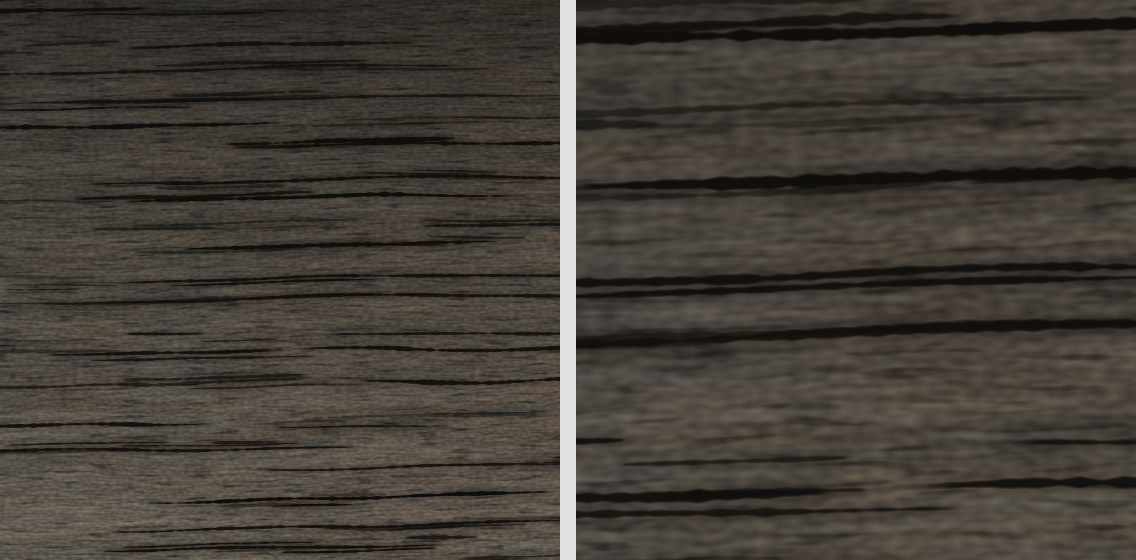
Left, the full canvas; right, a detail of the centre.
This texture is drawn by a Shadertoy shader. Its source:

```glsl
// Dark stained oak with horizontal grain, lit softly from the lower edge.
// Stretched gradient noise makes the fibres; a loop over the nearest rows
// scatters bundles of thin, tapered, ragged pores over them.

const float BUNDLES = 21.0;
const int STRANDS = 5;
const vec3 BROWN_TINT = vec3(1.04, 0.925, 0.80);
const vec3 GREY_TINT = vec3(0.97, 0.935, 0.87);
const vec3 PORE_COLOR = vec3(0.06, 0.054, 0.044);

vec3 hash3(vec2 p) {
    vec3 q = fract(vec3(p.xyx) * vec3(0.1031, 0.1030, 0.0973));
    q += dot(q, q.yxz + 33.33);
    return fract((q.xxy + q.yzz) * q.zyx);
}

float cornerSlope(vec2 cell, vec2 offset) {
    float angle = 6.2832 * hash3(cell).x;
    return dot(vec2(cos(angle), sin(angle)), offset);
}

// Gradient noise, roughly -0.7 to 0.7
float gradientNoise(vec2 p) {
    vec2 cell = floor(p);
    vec2 f = p - cell;
    vec2 u = f * f * f * (f * (f * 6.0 - 15.0) + 10.0);
    vec2 e = vec2(1.0, 0.0);
    float low = mix(cornerSlope(cell, f), cornerSlope(cell + e.xy, f - e.xy), u.x);
    float high = mix(cornerSlope(cell + e.yx, f - e.yx), cornerSlope(cell + e.xx, f - e.xx), u.x);
    return mix(low, high, u.y);
}

// Noise drawn out along the grain; scale gives features per canvas
float fibre(vec2 p, vec2 scale, float seed) {
    return gradientNoise(p * scale + vec2(seed * 17.3, seed * 41.7) + 50.0);
}

// Darkness of one tapered strand
float strand(vec2 p, vec2 center, float halfLength, float halfWidth, float seed) {
    float along = abs(p.x - center.x) / halfLength;
    float across = abs(p.y - center.y);
    if (along > 1.0 || across > 0.024) return 0.0;
    float taper = 1.0 - smoothstep(0.5, 1.0, along);
    float wobble = 0.005 * gradientNoise(vec2(p.x * 5.0 + 20.0, seed));
    float ragged = 0.85 + 0.9 * gradientNoise(vec2(p.x * 11.0 + 40.0, seed + 7.5))
                 + 0.7 * gradientNoise(vec2(p.x * 75.0, seed + 3.5));
    float width = halfWidth * max(ragged, 0.0) * (0.35 + 0.65 * taper);
    float dist = abs(p.y - center.y - wobble);
    float core = 1.0 - smoothstep(-0.001, 0.0016, dist - width);
    float halo = 0.34 * exp(-dist / 0.0055) * (1.0 - smoothstep(0.012, 0.02, dist));
    return max(core, halo) * smoothstep(0.0, 0.2, taper) * smoothstep(0.0, 0.4, ragged);
}

// One long strand and shorter companions crowded near one spot
float bundleClearance(vec2 p, float row) {
    vec3 bundle = hash3(vec2(row + 3.0, 11.0));
    float y = (row + 0.5 + 0.7 * (bundle.x - 0.5)) / BUNDLES;
    float clear = 1.0;
    for (int j = 0; j < STRANDS; j++) {
        float seed = (row + 3.0) * float(STRANDS) + float(j) + 0.37;
        vec3 shape = hash3(vec2(seed * 3.1, 29.0));
        vec3 place = hash3(vec2(seed * 5.7, 71.0));
        bool isMain = j == 0;
        float halfLength = isMain ? mix(0.22, 0.55, shape.x) : mix(0.06, 0.24, shape.x);
        float halfWidth = isMain ? mix(0.0024, 0.004, shape.y) : mix(0.0012, 0.0034, shape.y);
        float strength = isMain ? mix(0.85, 1.0, shape.z) : mix(0.4, 1.0, shape.z);
        float shift = isMain ? 0.0 : 0.026 * (place.y - 0.5);
        float x = isMain ? place.x : bundle.y + 0.75 * (place.x - 0.5);
        clear *= 1.0 - strength * strand(p, vec2(x, y + shift), halfLength, halfWidth, seed);
    }
    return clear;
}

// Only the nearest three rows can reach a point
float pores(vec2 p) {
    float row = floor(p.y * BUNDLES);
    float clear = 1.0;
    for (int i = -1; i <= 1; i++) {
        clear *= bundleClearance(p, row + float(i));
    }
    return 1.0 - clear;
}

// Soft light falloff with streaks and fine surface roughness
vec3 woodColor(vec2 uv, vec2 p) {
    float tone = mix(0.388, 0.228, uv.y) - 0.02 * uv.x * (1.0 - uv.y);
    tone -= 0.035 * smoothstep(0.8, 1.0, uv.y);
    float streaks = 0.17 * fibre(p, vec2(2.0, 26.0), 1.0)
                  + 0.19 * fibre(p, vec2(7.0, 110.0), 2.0)
                  + 0.24 * fibre(p, vec2(24.0, 230.0), 3.0);
    float rough = 0.27 * fibre(p, vec2(100.0, 215.0), 4.0);
    float flecks = smoothstep(0.16, 0.48, fibre(p, vec2(17.0, 165.0), 5.0));
    tone *= 1.0 + streaks + rough - 0.27 * flecks;
    float grey = 0.38 - 0.35 * (uv.x - 0.5) + 0.9 * fibre(p, vec2(5.0, 70.0), 6.0);
    return tone * mix(BROWN_TINT, GREY_TINT, clamp(grey, 0.0, 1.0));
}

void mainImage(out vec4 fragColor, in vec2 fragCoord) {
    vec2 uv = fragCoord / iResolution.xy;

    // Grain rises gently to the right and bends a little
    vec2 p = uv;
    p.y -= 0.016 * (uv.x - 0.5) + 0.009 * gradientNoise(uv * vec2(2.2, 4.0) + 9.0);

    vec3 color = mix(woodColor(uv, p), PORE_COLOR, pores(p));
    fragColor = vec4(color, 1.0);
}
```
